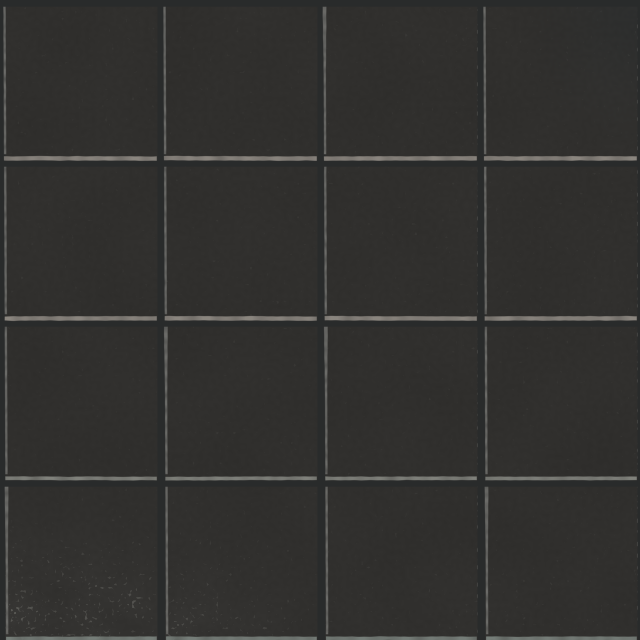
Write a Shadertoy shader that draws this texture.

```glsl
// Four by four dark matte tiles with narrow grout, lit along their left and bottom edges.
// Each tile is a rectangle with two worn highlight bands; gradient noise roughens the
// bands and scatters pale dust, thickest in the lower left corner.

const float TILES = 4.0;
const float PITCH = 1.0 / TILES;
const float CELL_SHIFT = 0.004;               // keeps each bottom band inside its cell
const vec2 TILE_MIN = vec2(0.0085, 0.0035);   // tile corners within a cell
const vec2 TILE_MAX = vec2(0.2460, 0.2435);
const float BOTTOM_LINE = 0.0065;             // height of the bottom band in a cell
const float BOTTOM_HALF_THIN = 0.0023;
const float BOTTOM_HALF_THICK = 0.0034;
const float SIDE_HALF = 0.0018;
const float SIDE_LOW = 0.0112;                // side band position at canvas bottom
const float SIDE_HIGH = 0.0070;               // and at canvas top
const float EDGE_SOFTNESS = 0.0011;

const vec3 TILE_COLOR = vec3(0.188, 0.184, 0.176);
const vec3 GROUT_COLOR = vec3(0.162, 0.168, 0.168);
const vec3 BOTTOM_COLOR = vec3(0.540, 0.520, 0.495);
const vec3 SIDE_COLOR = vec3(0.420, 0.420, 0.408);
const vec3 DAMP_COLOR = vec3(0.460, 0.490, 0.470);
const vec3 DUST_COLOR = vec3(0.430, 0.430, 0.410);

float hash(vec2 p) {
    vec3 q = fract(vec3(p.xyx) * 0.1031);
    q += dot(q, q.yzx + 33.33);
    return fract((q.x + q.y) * q.z);
}

float cornerSlope(vec2 corner, vec2 offset) {
    float angle = 6.2832 * hash(corner);
    return dot(vec2(cos(angle), sin(angle)), offset);
}

// Gradient noise, roughly -0.7 to 0.7
float noise(vec2 p) {
    vec2 i = floor(p), f = fract(p);
    vec2 u = f * f * f * (f * (f * 6.0 - 15.0) + 10.0);
    vec2 e = vec2(1.0, 0.0);
    return mix(mix(cornerSlope(i, f), cornerSlope(i + e, f - e), u.x),
               mix(cornerSlope(i + e.yx, f - e.yx), cornerSlope(i + 1.0, f - 1.0), u.x), u.y);
}

float band(float d, float halfWidth, float soft) {
    return 1.0 - smoothstep(-soft, soft, abs(d) - halfWidth);
}

float inside(float x, float lo, float hi, float soft) {
    return smoothstep(lo - soft, lo + soft, x) * (1.0 - smoothstep(hi - soft, hi + soft, x));
}

void mainImage(out vec4 fragColor, in vec2 fragCoord) {
    vec2 uv = fragCoord / iResolution.xy;
    float soft = max(EDGE_SOFTNESS, 0.75 / min(iResolution.x, iResolution.y));

    // Cell and per-tile variation
    vec2 shifted = uv + vec2(0.0, CELL_SHIFT);
    vec2 id = min(floor(shifted * TILES), TILES - 1.0);
    vec2 p = shifted - id * PITCH;
    float variation = hash(id + 7.0);
    float along = p.y / PITCH;

    // Tile face over grout
    float face = inside(p.x, TILE_MIN.x, TILE_MAX.x, soft)
               * inside(p.y, TILE_MIN.y, TILE_MAX.y, soft);
    float mottle = noise(uv * 9.0) * 0.008 + noise(uv * 120.0) * 0.008;
    vec3 color = mix(GROUT_COLOR, TILE_COLOR + mottle, face);
    color += vec3(-0.008, 0.0, 0.006) * face * smoothstep(0.8, 1.0, uv.x) * smoothstep(0.75, 1.0, uv.y);

    // Dust: fine specks gathered in soft clouds
    float cloud = 0.65 + 0.9 * noise(uv * 17.0 + 3.0);
    float corner = smoothstep(0.22, 0.02, uv.y) * mix(1.0, 0.12, smoothstep(0.12, 0.55, uv.x));
    float dust = clamp(corner * cloud, 0.0, 1.0);
    float grain = noise(uv * 190.0) + 0.35 * noise(uv * 75.0 + 11.0);
    float speck = smoothstep(0.0, 0.35, grain - mix(0.42, 0.12, dust));
    color = mix(color, DUST_COLOR, speck * face * (0.12 + 0.45 * dust));
    color += 0.025 * dust * face;

    // Left band: leans with height, sometimes widening toward the tile top
    float lean = mix(SIDE_LOW, SIDE_HIGH, uv.y) + 0.0004 * noise(vec2(uv.y * 60.0, id.x * 9.0));
    float flare = 0.0011 * step(0.65, variation) * smoothstep(0.5, 1.0, along);
    float side = band(p.x - lean, SIDE_HALF + flare, soft)
               * inside(p.y, 0.013, TILE_MAX.y, soft);
    float sideWear = 0.86 + 0.45 * noise(vec2(uv.y * 85.0, id.x * 5.0 + 2.0));
    color = mix(color, SIDE_COLOR, side * clamp(sideWear, 0.3, 1.0));

    // Faint broken glint on the right edges of the two right columns
    float glint = band(p.x - TILE_MAX.x, 0.0006, soft) * step(1.5, id.x)
                * smoothstep(0.0, 0.3, noise(vec2(uv.y * 110.0, id.x * 7.0)))
                * inside(p.y, 0.013, TILE_MAX.y, soft);
    color = mix(color, SIDE_COLOR, 0.4 * glint);

    // Bottom band: thicker in the upper rows, with a chipped outline
    float thickness = mix(BOTTOM_HALF_THIN, BOTTOM_HALF_THICK, smoothstep(0.5, 1.5, id.y))
                    + 0.0006 * step(id.y, 0.5);
    thickness += 0.0007 * noise(vec2(uv.x * 70.0, id.y * 9.0 + 1.0));
    float tilt = (variation - 0.5) * 0.006 * (p.x - 0.5 * PITCH);
    float wobble = 0.0007 * noise(vec2(uv.x * 24.0, id.y * 5.0 + 4.0));
    float bottom = band(p.y - BOTTOM_LINE - tilt - wobble, thickness, soft)
                 * inside(p.x, lean - SIDE_HALF, TILE_MAX.x - 0.001, soft);
    float bottomWear = 0.9 + 0.35 * noise(vec2(uv.x * 45.0, id.y * 3.0 + 6.0));
    vec3 bottomColor = mix(DAMP_COLOR, BOTTOM_COLOR, smoothstep(0.0, 2.0, id.y));
    color = mix(color, bottomColor, bottom * clamp(bottomWear, 0.4, 1.0));

    fragColor = vec4(color, 1.0);
}
```
